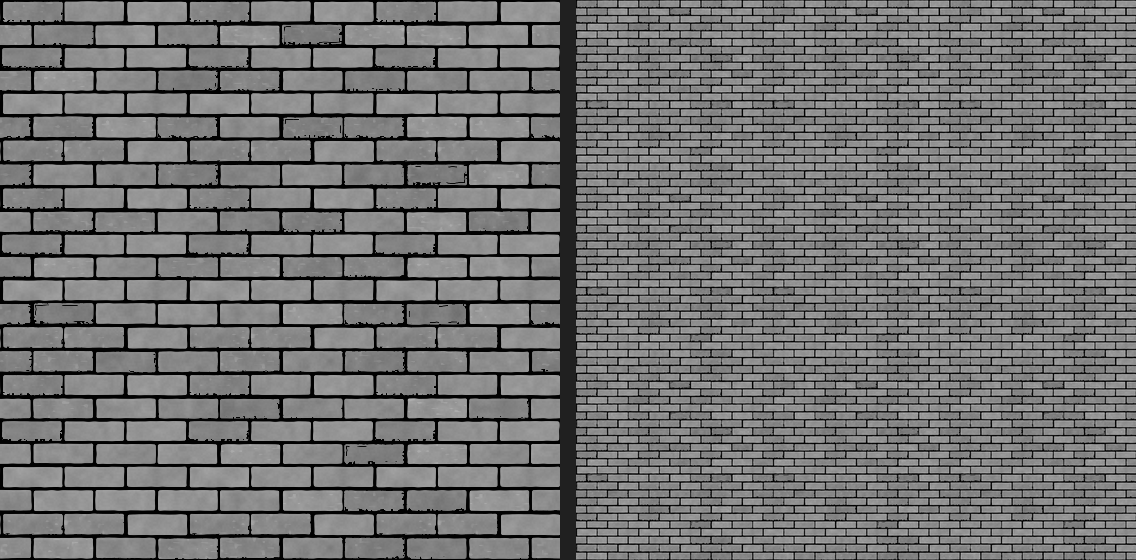
Left: one tile. Right: repeated 3 by 3.
This texture is drawn by a WebGL 1 fragment shader. Its source:

```glsl
precision highp float;
// Grey running-bond brick wall, 9 bricks by 24 courses, with black mortar.
// Each brick is a rounded box whose edge is chipped by noise; its seed sets tone and wear.
// Seeds mostly recur every 3 bricks and 8 courses, and every count wraps at the canvas edge.

uniform vec2 u_resolution;

float hash(vec2 p) {
  return fract(sin(dot(p, vec2(127.1, 311.7))) * 43758.55);
}

float noise(vec2 p) {
  vec2 i = floor(p), f = fract(p);
  f *= f * (3.0 - 2.0 * f);
  return mix(mix(hash(i), hash(i + vec2(1.0, 0.0)), f.x),
             mix(hash(i + vec2(0.0, 1.0)), hash(i + 1.0), f.x), f.y);
}

float roundedBox(vec2 p, vec2 halfSize, float radius) {
  vec2 q = abs(p) - halfSize + radius;
  return length(max(q, 0.0)) + min(max(q.x, q.y), 0.0) - radius;
}

void main() {
  vec2 uv = gl_FragCoord.xy / u_resolution;
  float pixel = 24.0 / min(u_resolution.x, u_resolution.y);

  // Courses of slightly uneven height, every other one shifted by half a brick
  float course = uv.y * 24.0;
  course += 0.0375 * cos(6.28318 * (course + 0.5) / 8.0) - 0.025;
  float row = mod(floor(course), 24.0);
  float column = uv.x * 9.0 - 0.02 - 0.5 * (1.0 - mod(row, 2.0));
  vec2 id = vec2(mod(floor(column), 9.0), row);

  // Shared seed, or a unique one for some bricks of the shifted courses
  float unique = step(0.5, hash(id + 7.3)) * (1.0 - mod(row, 2.0));
  vec2 seed = mix(mod(id, vec2(3.0, 8.0)), id + 20.0, unique);
  float wear = hash(seed + 3.7);

  // Position inside the brick, in units of one course height
  vec2 p = (fract(vec2(column, course)) - 0.5) * vec2(24.0 / 9.0, 1.0);
  p += (vec2(hash(seed + 1.1), hash(seed + 5.9)) - 0.5) * vec2(0.05, 0.04);
  vec2 grain = p + seed * vec2(11.0, 7.0);

  // Outline with small wobble, chipped in places along the bottom and right
  float edge = roundedBox(p, vec2(1.275, 0.43), 0.08);
  float chipSide = max(smoothstep(0.1, 0.4, -p.y), smoothstep(1.0, 1.25, p.x));
  float chips = smoothstep(0.4, 0.9, wear) * mix(0.1, 1.0, chipSide);
  chips *= smoothstep(0.3, 0.6, noise(grain * 2.5 + 17.0));
  float outline = edge + 0.025 * (noise(grain * 4.0) - 0.5)
                + 0.13 * chips * smoothstep(0.55, 0.75, noise(grain * 13.0));
  float soft = max(pixel * 0.5, 0.02);
  float brick = 1.0 - smoothstep(-soft, soft, outline);

  // Short black cracks near the rim of the most worn unique bricks
  float crack = 1.0 - smoothstep(0.01, 0.01 + soft, abs(edge + 0.07 + 0.04 * noise(grain * 6.0)));
  crack *= smoothstep(0.6, 0.66, noise(grain * 2.7 + 40.0)) * step(0.86, wear) * unique;

  // Face: tone by wear, broad mottling, fine grain, pale flecks and a faint lit rim
  float tone = mix(0.59, 0.495, smoothstep(0.1, 1.0, wear));
  tone += 0.055 * (noise(grain * 1.6) - 0.5) + 0.045 * (noise(grain * 4.0 + 60.0) - 0.5);
  tone += 0.025 * (noise(grain * 13.0) - 0.5) - 0.01;
  float flecked = step(0.6, hash(seed + 9.2));
  tone += 0.06 * smoothstep(0.76, 0.94, noise(grain * vec2(5.0, 8.0) + 90.0)) * flecked;
  tone += 0.025 * smoothstep(-0.14, -0.05, edge) * smoothstep(-0.4, 0.4, p.y - 0.3 * p.x);

  float shade = mix(0.005, tone, brick * (1.0 - 0.95 * crack));
  gl_FragColor = vec4(vec3(shade), 1.0);
}
```
